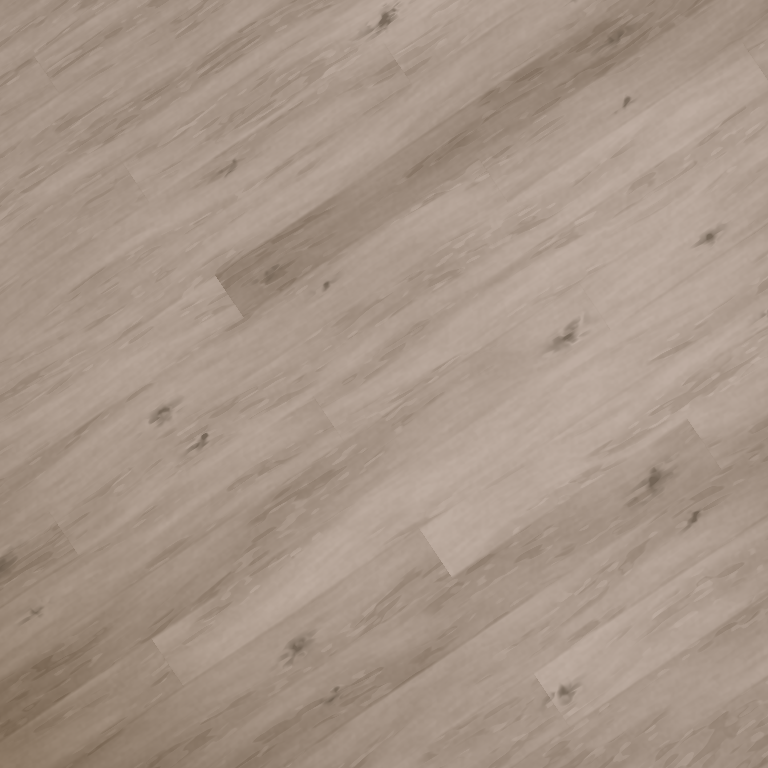
A Shadertoy shader for this texture:

```glsl
const vec3 DARK_WOOD = vec3(0.46, 0.39, 0.325);
const vec3 PALE_WOOD = vec3(0.71, 0.645, 0.598);
const vec3 KNOT_COLOR = vec3(0.41, 0.355, 0.30);
const vec3 CORNER_TINT = vec3(0.97, 0.95, 0.90);
const float FLOOR_ANGLE = 0.593;    // radians above horizontal
const float ROW_RATE = 17.7;        // rows per canvas at the far corner
const float ROW_WIDENING = 2.6;     // nearer rows grow wider
const float PLANK_LENGTH = 1.09;
const float STAGGER_DRIFT = 0.006;
const float EDGE_SOFTNESS = 0.0028;
const float SEAM_WIDTH = 0.0016;
const float SEAM_DEPTH = 0.10;
const float BASE_TONE = 0.885;
const float PLANK_VARIATION = 0.13;
const float DARK_PLANKS = 0.24;
const float KNOT_SPACING = 0.25;
const float KNOT_CHANCE = 0.36;

vec2 hash2(vec2 p) {
    vec2 q = vec2(dot(p, vec2(127.1, 311.7)), dot(p, vec2(269.5, 183.3)));
    return fract(sin(q) * 43758.55);
}

// Cellular noise whose cell values blend smoothly, centred on zero
float cellNoise(vec2 p) {
    vec2 cell = floor(p);
    vec2 local = fract(p);
    float total = 0.0;
    float weights = 0.0;
    for (int j = -1; j <= 1; j++) {
        for (int i = -1; i <= 1; i++) {
            vec2 offset = vec2(i, j);
            vec2 site = hash2(cell + offset);
            vec2 delta = offset + 0.2 + 0.6 * site - local;
            float weight = exp(-5.0 * dot(delta, delta));
            total += weight * fract(site.x * 17.3 + site.y * 31.7);
            weights += weight;
        }
    }
    return total / weights - 0.5;
}

// Grain of one board: figure, short streaks, dark pores and pale ticks
float grainTone(vec2 p) {
    p.y += 0.10 * sin(5.0 * p.x) + 0.05 * sin(17.0 * p.x + 2.0);
    float figure = cellNoise(p * vec2(4.5, 2.6) + 11.0);
    float streak = cellNoise(p * vec2(13.0, 7.0) + 37.0);
    float pore = cellNoise(p * vec2(26.0, 13.0) + 53.0);
    float fiber = cellNoise(p * vec2(55.0, 17.0) + 71.0);
    float patchy = smoothstep(0.08, -0.22, figure + 0.5 * streak);
    float pores = smoothstep(0.12, 0.32, pore + 0.35 * fiber) * patchy;
    float ticks = smoothstep(0.24, 0.38, fiber - 0.3 * pore) * patchy;
    return 0.26 * figure + 0.14 * streak + 0.07 * pore + 0.07 * fiber
         - 0.20 * pores + 0.13 * ticks;
}

// Tone of the board that a given row holds at this point
float boardTone(float along, float across, float row) {
    float stagger = PLANK_LENGTH * mod(row - 1.0, 3.0) / 3.0;
    float run = (along - stagger - STAGGER_DRIFT * row + 0.01) / PLANK_LENGTH;
    float plank = floor(run);
    vec2 seed = hash2(vec2(row, plank) + 5.0);
    float band = row + 6.5 * plank - 7.0;
    float end = (0.5 - abs(fract(run) - 0.5)) * PLANK_LENGTH;
    return PLANK_VARIATION * (seed.x - 0.5)
         - DARK_PLANKS * exp(-2.0 * band * band)
         - 0.04 * smoothstep(SEAM_WIDTH, 0.0, end)
         + grainTone(vec2(along, across) + floor(seed * 60.0));
}

// Knot coverage: a ragged core with a broken tail along the grain
float knotMask(float along, float across) {
    vec2 grid = vec2(along / KNOT_SPACING, across);
    vec2 cell = floor(grid);
    vec2 chance = hash2(cell + 91.0);
    vec2 place = mix(vec2(0.35, 0.3), vec2(0.65, 0.7), hash2(cell + 47.0));
    vec2 delta = (fract(grid) - place) * vec2(KNOT_SPACING, 0.07);
    float size = mix(0.004, 0.012, chance.y);
    float ragged = cellNoise(vec2(along * 120.0, across * 9.0));
    float shred = cellNoise(vec2(along * 55.0, across * 14.0) + 23.0);
    delta.x += 0.6 * delta.y + 0.010 * shred;
    delta.y += 0.008 * ragged;
    float core = length(delta * vec2(0.8, 1.0)) / size;
    vec2 tail = delta / vec2(size * 3.0, size);
    float mask = 0.8 * smoothstep(1.2, 0.1, core + 1.3 * shred) * (0.75 + ragged)
               + 0.6 * exp(-dot(tail, tail)) * smoothstep(-0.15, 0.3, shred);
    return mask * step(chance.x, KNOT_CHANCE);
}

void mainImage(out vec4 fragColor, in vec2 fragCoord) {
    vec2 uv = fragCoord / iResolution.xy;

    // Floor axes measured from the upper left corner
    vec2 corner = vec2(uv.x, 1.0 - uv.y);
    vec2 axis = vec2(cos(FLOOR_ANGLE), sin(FLOOR_ANGLE));
    float along = dot(corner, vec2(axis.x, -axis.y));
    float depth = dot(corner, axis.yx);
    float across = ROW_RATE * depth - ROW_WIDENING * depth * depth - 0.5;
    float rowRate = ROW_RATE - 2.0 * ROW_WIDENING * depth;

    // Blend the two rows that meet at the nearest long joint
    float nearest = floor(across + 0.5);
    float side = (across - nearest) / rowRate;
    float blend = smoothstep(-EDGE_SOFTNESS, EDGE_SOFTNESS, side);
    float tone = BASE_TONE + mix(boardTone(along, across, nearest - 1.0),
                                 boardTone(along, across, nearest), blend);

    // Broad shading shared by neighbouring boards, then fine speckle
    tone += 0.26 * cellNoise(vec2(along * 3.0, across * 0.75) + 3.0);
    tone += 0.07 * cellNoise(uv * 190.0);

    // Long joints show only in places
    float worn = smoothstep(-0.05, 0.3, cellNoise(vec2(along * 7.0, nearest * 3.7)));
    tone -= SEAM_DEPTH * worn * smoothstep(2.0 * SEAM_WIDTH, 0.0, abs(side));

    // Uneven room light
    vec2 fromCenter = uv - vec2(0.55, 0.52);
    float cornerShade = exp(-4.5 * length(uv));
    tone -= 0.32 * dot(fromCenter, fromCenter) + 0.48 * cornerShade;

    vec3 color = mix(DARK_WOOD, PALE_WOOD, clamp(tone, -0.15, 1.12));
    color = mix(color, KNOT_COLOR, clamp(knotMask(along, across), 0.0, 0.8));
    color *= mix(vec3(1.0), CORNER_TINT, cornerShade);
    fragColor = vec4(color, 1.0);
}
```
